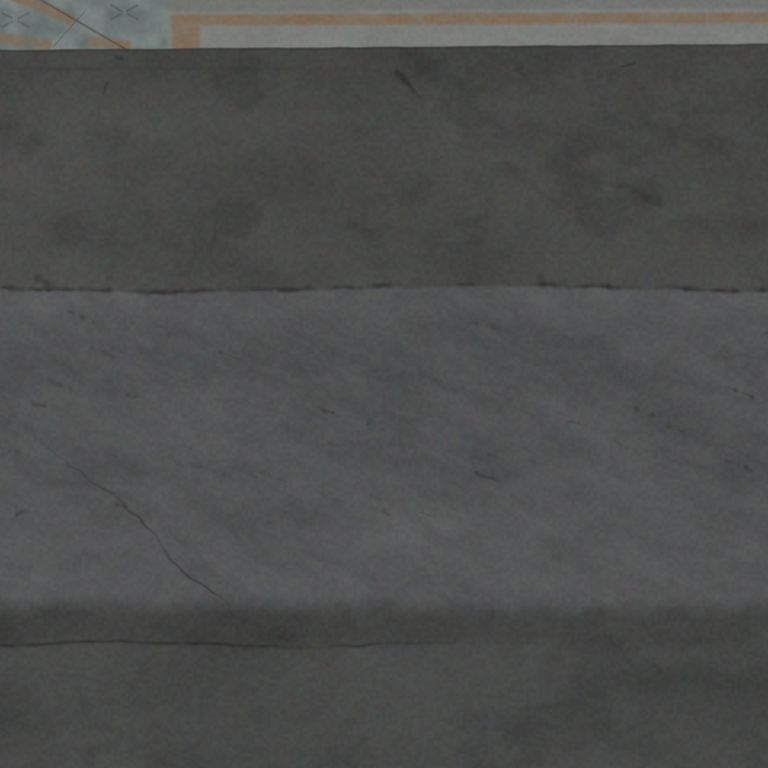
Reproduce this texture procedurally as a Shadertoy shader.

```glsl
// Weathered grey stone steps below a strip of pale tile with orange bands.
// Horizontal zones give the steps; layered value noise adds stain and grain,
// and distances to segments draw the joints, cracks, chips and tile trim.

const vec3 RISER = vec3(0.284, 0.287, 0.280);
const vec3 TREAD = vec3(0.322, 0.326, 0.329);
const vec3 BASE = vec3(0.279, 0.284, 0.279);
const vec3 LIP = vec3(0.254, 0.256, 0.251);
const vec3 TILE = vec3(0.480, 0.488, 0.475);
const vec3 TILE_BLUE = vec3(0.44, 0.475, 0.47);
const vec3 ORANGE = vec3(0.49, 0.405, 0.325);
const vec3 SOIL = vec3(0.165, 0.160, 0.150);
const float GRAIN = 0.045;
const float STAIN = 0.06;
const int FLECKS = 60;

float hash(vec2 p) {
    vec3 q = fract(vec3(p.xyx) * 0.1031);
    q += dot(q, q.yzx + 33.33);
    return fract((q.x + q.y) * q.z);
}

float noise(vec2 p) {
    vec2 i = floor(p), f = fract(p);
    f = f * f * (3.0 - 2.0 * f);
    return mix(mix(hash(i), hash(i + vec2(1, 0)), f.x),
               mix(hash(i + vec2(0, 1)), hash(i + vec2(1, 1)), f.x), f.y);
}

float fbm(vec2 p) {
    float sum = 0.0, amp = 0.5;
    for (int i = 0; i < 5; i++) {
        sum += amp * noise(p);
        p = mat2(1.6, 1.2, -1.2, 1.6) * p + 7.3;
        amp *= 0.55;
    }
    return sum;
}

float segment(vec2 p, vec2 a, vec2 b) {
    vec2 d = b - a;
    return length(p - a - d * clamp(dot(p - a, d) / dot(d, d), 0.0, 1.0));
}

// Soft-edged stroke of half-width w
float stroke(float d, float w, float soft) {
    return 1.0 - smoothstep(w - soft, w + soft, d);
}

vec3 tileStrip(vec2 p) {
    float rise = p.y - 0.004 * p.x, wear = noise(p * 55.0);
    vec3 c = TILE * (0.95 + 0.1 * fbm(p * vec2(20.0, 60.0)));
    c *= 1.0 - 0.08 * smoothstep(0.982, 0.988, rise);
    float band = stroke(abs(rise - 0.973), 0.007, 0.003) * smoothstep(0.215, 0.23, p.x);
    float turn = stroke(abs(p.x - 0.242), 0.018, 0.004) * smoothstep(0.983, 0.976, p.y);
    c = mix(c, ORANGE, max(band, turn) * (0.6 + 0.4 * wear));

    // Patterned corner: blue panels, orange diagonals, thin seams and crosses
    c = mix(c, TILE_BLUE * (0.9 + 0.2 * wear), smoothstep(0.222, 0.212, p.x));
    float diag = min(segment(p, vec2(0.02, 1.005), vec2(0.09, 0.975)),
                     segment(p, vec2(-0.01, 0.952), vec2(0.06, 0.942)));
    diag = min(diag, segment(p, vec2(0.12, 0.946), vec2(0.165, 0.940)));
    c = mix(c, ORANGE, (0.5 + 0.4 * wear) * stroke(diag, 0.007, 0.004));
    float seam = min(segment(p, vec2(0.045, 1.005), vec2(0.165, 0.935)),
                     segment(p, vec2(0.07, 0.94), vec2(0.11, 0.985)) + 0.001);
    c = mix(c, ORANGE * 0.55, 0.65 * stroke(seam, 0.001, 0.002));
    for (int i = 0; i < 2; i++) {
        vec2 q = abs(p - vec2(0.02 + 0.142 * float(i), 0.974 + 0.01 * float(i)));
        c = mix(c, SOIL, 0.3 * stroke(segment(q, vec2(0.004, 0.002), vec2(0.017, 0.009)), 0.001, 0.002));
    }
    return c;
}

void mainImage(out vec4 fragColor, in vec2 fragCoord) {
    vec2 p = fragCoord / iResolution.xy;
    float soft = max(0.0018, 0.8 / iResolution.y);
    float wobble = noise(vec2(p.x * 45.0, 3.0)) - 0.5;

    // Step zones from bottom to top
    float ledge = 0.625 - 0.0045 * cos((p.x - 0.22) * 7.5) + 0.003 * wobble;
    float nose = 0.207 + 0.008 * wobble - 0.004 * p.x;
    float joint = 0.161 + 0.0035 * sin(p.x * 14.0 - 0.6) + 0.003 * wobble;
    vec3 c = mix(BASE, LIP, smoothstep(joint - 0.01, joint + 0.01, p.y) * (1.0 - 0.4 * p.x));
    c = mix(c, TREAD, smoothstep(nose - 0.012, nose + 0.02, p.y));
    float upper = smoothstep(ledge - 0.006, ledge + 0.004, p.y);
    float tread = smoothstep(nose, nose + 0.03, p.y) * (1.0 - upper);
    c = mix(c, RISER, upper);

    // Broad shade, cloudy stains and slanted veins
    c += tread * 0.014 * (smoothstep(0.45, 0.27, p.y) - 0.7 * smoothstep(0.3, 1.0, p.x));
    c += tread * 0.012 * smoothstep(0.575, 0.605, p.y);
    c += upper * 0.012 * (smoothstep(0.4, 0.0, p.x) - smoothstep(0.78, 0.92, p.y));
    vec2 slant = mat2(0.92, 0.39, -0.39, 0.92) * vec2(p.x, p.y) ;
    vec2 along = vec2(0.92 * p.x - 0.39 * p.y, 0.39 * p.x + 0.92 * p.y);
    c += STAIN * (fbm(p * vec2(8.0, 13.0) + 4.0) - 0.55);
    c += tread * 0.05 * (fbm(along * vec2(22.0, 60.0) + 11.0) - 0.55);
    c -= (1.0 - tread) * 0.025 * smoothstep(0.55, 0.8, fbm(p * vec2(13.0, 17.0) + 19.0));

    // Scattered flecks leaning down to the right
    float ragged = 0.007 * (noise(p * 140.0) - 0.5);
    for (int i = 0; i < FLECKS; i++) {
        float k = float(i);
        vec2 at = vec2(hash(vec2(k, 1.7)), mix(0.30, 0.60, hash(vec2(k, 8.1))));
        vec2 arm = vec2(0.03, -0.013) * hash(vec2(k, 4.4)) + vec2(0.004, 0.0);
        c = mix(c, SOIL, 0.38 * hash(vec2(k, 6.2)) * stroke(segment(p, at, at + arm) + ragged, 0.001, 0.003));
    }

    // Dark joints, broken by noise
    float broken = 0.2 + 0.8 * smoothstep(0.2, 0.75, noise(vec2(p.x * 38.0, p.y * 9.0)));
    c = mix(c, SOIL, 0.7 * broken * stroke(abs(p.y - ledge) + 0.5 * ragged, 0.002, 0.0035));
    c = mix(c, SOIL, 0.75 * broken * stroke(abs(p.y - joint), 0.0015, 0.003) * smoothstep(0.75, 0.4, p.x));
    c = mix(c, SOIL, 0.3 * broken * stroke(abs(p.y - 0.911), 0.001, 0.004) * smoothstep(0.54, 0.3, p.x));

    // Diagonal crack, chips and smudges
    vec2 j = p + 0.008 * (vec2(noise(p * 60.0), noise(p * 60.0 + 30.0)) - 0.5);
    float crack = min(segment(j, vec2(0.0, 0.46), vec2(0.185, 0.327)), segment(j, vec2(0.185, 0.327), vec2(0.215, 0.277)));
    crack = min(crack, segment(j, vec2(0.215, 0.277), vec2(0.32, 0.19)));
    c = mix(c, SOIL, mix(0.2, 0.6, smoothstep(0.08, 0.18, p.x)) * broken * stroke(crack, 0.001, 0.0025));
    float taper = 0.005 * smoothstep(0.558, 0.52, p.x);
    float chip = segment(p, vec2(0.518, 0.906), vec2(0.556, 0.864)) - taper + 0.002;
    chip = min(chip, segment(j, vec2(0.137, 0.892), vec2(0.134, 0.878)));
    chip = min(chip, segment(j, vec2(0.152, 0.923), vec2(0.163, 0.925)));
    chip = min(chip, segment(j, vec2(0.812, 0.914), vec2(0.829, 0.916)));
    c = mix(c, SOIL, 0.6 * stroke(chip + 0.4 * ragged, 0.001, 0.003));
    float smudge = min(segment(j, vec2(0.81, 0.758), vec2(0.858, 0.738)), segment(j, vec2(0.045, 0.637), vec2(0.065, 0.631)));
    smudge = min(smudge, segment(j, vec2(0.705, 0.632), vec2(0.74, 0.627)));
    c = mix(c, SOIL, 0.4 * stroke(smudge + ragged, 0.004, 0.007));

    // Tile above, then fine grain with a little colour
    float edge = 0.935 + 0.008 * p.x + 0.001 * wobble;
    c = mix(c, tileStrip(p), smoothstep(edge - soft, edge + soft, p.y));
    c = mix(c, SOIL, 0.3 * stroke(abs(p.y - edge + 0.002), 0.001, 0.002));
    vec3 tint = vec3(noise(p * 150.0), noise(p * 150.0 + 51.0), noise(p * 150.0 + 97.0)) - 0.5;
    c += GRAIN * (0.6 * (noise(p * 240.0 + 13.0) - 0.5) + 0.4 * tint);
    fragColor = vec4(clamp(c, 0.0, 1.0), 1.0);
}
```
